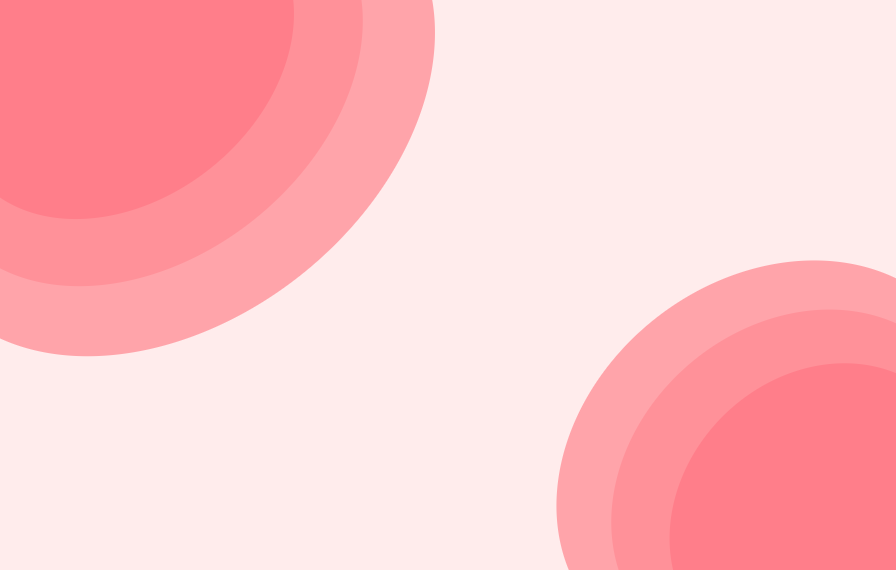
Give the GLSL for this background, as a WebGL 2 fragment shader.

```glsl
#version 300 es
precision highp float;

// Two nests of tilted pink ellipses in opposite corners of a pale rose field.
// Each ellipse is an implicit quadratic set by its centre, its half extents
// and its slant, then painted from the outermost ring inwards.

uniform vec2 u_resolution;
out vec4 outColor;

// Approximate signed distance to an ellipse inside a box of half size extent;
// slant (-1..1) leans it towards the rising diagonal.
float ellipseDistance(vec2 p, vec2 center, vec2 extent, float slant) {
    vec2 q = (p - center) / extent;
    vec2 slope = (q - slant * q.yx) / (1.0 - slant * slant);
    float radius = sqrt(max(dot(q, slope), 1e-6));
    vec2 gradient = slope / (radius * extent);
    return (radius - 1.0) / max(length(gradient), 1e-4);
}

// Antialiased coverage, one pixel wide.
float coverage(float dist) {
    return clamp(0.5 - dist * u_resolution.y, 0.0, 1.0);
}

void main() {
    // Height is one unit, the width keeps the layout proportion.
    vec2 p = gl_FragCoord.xy / u_resolution * vec2(1.574, 1.0);

    vec3 paleRose = vec3(1.0, 0.925, 0.925);
    vec3 lightPink = vec3(1.0, 0.643, 0.667);
    vec3 midPink = vec3(1.0, 0.569, 0.600);
    vec3 deepPink = vec3(1.0, 0.494, 0.541);

    // Upper left nest
    float outerRing = ellipseDistance(p, vec2(0.3012, 0.8053), vec2(0.4629, 0.4303), 0.319);
    float middleRing = ellipseDistance(p, vec2(0.2555, 0.8545), vec2(0.3818, 0.3566), 0.305);
    float core = ellipseDistance(p, vec2(0.2162, 0.8975), vec2(0.3002, 0.2818), 0.277);

    // Lower right nest, joined to the first
    outerRing = min(outerRing, ellipseDistance(p, vec2(1.3527, 0.1865), vec2(0.3752, 0.3566), 0.207));
    middleRing = min(middleRing, ellipseDistance(p, vec2(1.3959, 0.1436), vec2(0.3221, 0.3133), 0.190));
    core = min(core, ellipseDistance(p, vec2(1.4412, 0.0977), vec2(0.2650, 0.2650), 0.160));

    // Paint from the outside in
    vec3 color = mix(paleRose, lightPink, coverage(outerRing));
    color = mix(color, midPink, coverage(middleRing));
    color = mix(color, deepPink, coverage(core));
    outColor = vec4(color, 1.0);
}
```
